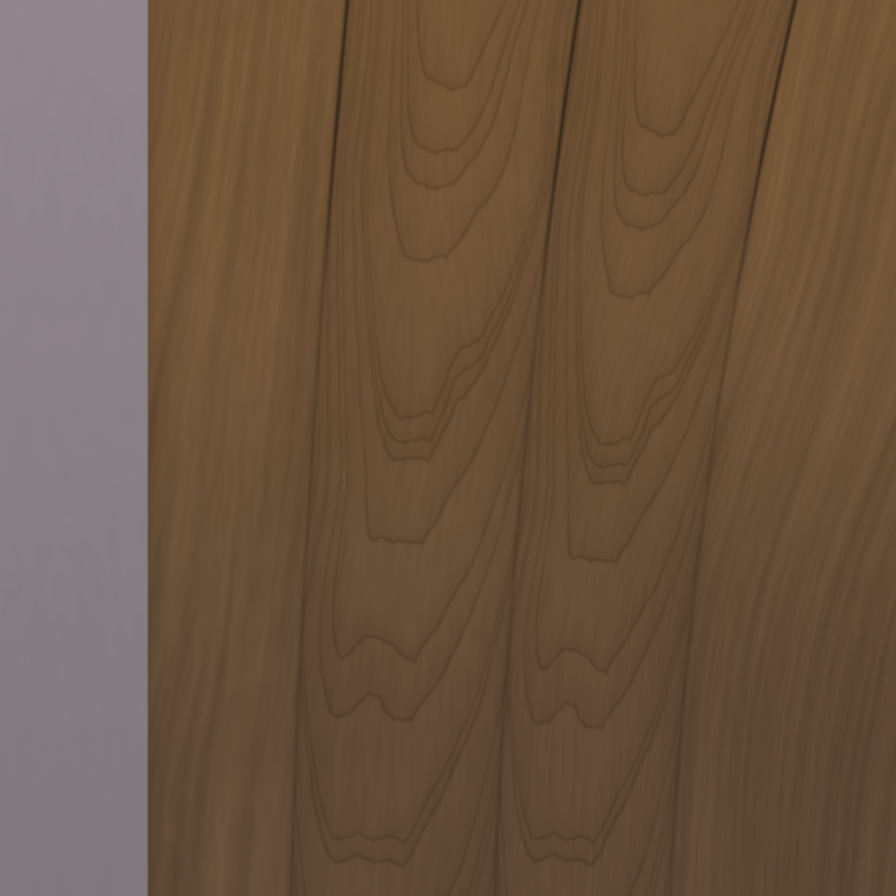
Give the GLSL for this texture, as a WebGL 1 fragment shader.

```glsl
precision highp float;
// Wood veneer beside a pale wall: two cathedral-grain leaves between straight-grained planks.
// Each leaf draws level lines of a U-shaped growth field; planks use stretched gradient noise.
// Curved seams divide the leaves, and a soft light falls off toward the bottom.

#define WALL_EDGE 0.165
#define RING_WIDTH 0.0026
#define RING_SHADE 0.016
#define RING_DEPTH 0.15
#define SEAM_WIDTH 0.0026
#define STRIPE_FREQ 62.0
#define STRIPE_DEPTH 0.11
#define FIBRE_DEPTH 0.045
#define WOOD_TOP vec3(0.455, 0.338, 0.215)
#define WOOD_LOW vec3(0.378, 0.292, 0.215)

uniform vec2 u_resolution;

vec2 hashGradient(vec2 cell) {
  float a = 6.2832 * fract(sin(dot(cell, vec2(127.1, 311.7))) * 43758.5);
  return vec2(cos(a), sin(a));
}

float gradientNoise(vec2 p) {
  vec2 i = floor(p), f = fract(p);
  vec2 s = f * f * f * (f * (f * 6.0 - 15.0) + 10.0);
  vec2 e = vec2(1.0, 0.0);
  float low = mix(dot(hashGradient(i), f),
                  dot(hashGradient(i + e.xy), f - e.xy), s.x);
  float high = mix(dot(hashGradient(i + e.yx), f - e.yx),
                   dot(hashGradient(i + 1.0), f - 1.0), s.x);
  return mix(low, high, s.y);
}

// Horizontal positions of the three seams at a depth below the top edge
vec3 seamsAt(float depth) {
  return vec3(0.388, 0.647, 0.888) - vec3(0.095, 0.15, 0.23) * depth
       + vec3(0.031, 0.055, 0.09) * depth * depth;
}

// Growth field of a leaf; its level lines are nested, lopsided U shapes
float growthField(vec2 p, float secondLeaf) {
  vec3 seams = seamsAt(p.y);
  vec2 span = mix(seams.xy, seams.yz, secondLeaf);
  float v = 2.0 * (p.x - span.x) / (span.y - span.x) - 1.0;
  float depth = p.y - secondLeaf * 0.066 * (0.94 - p.y);
  float flatPart = mix(0.2, 0.55, smoothstep(0.5, 0.75, depth));
  float leftArm = max(-v - flatPart, 0.0);
  float rightArm = max(v - 0.1, 0.0);
  float rise = 1.1 * leftArm * leftArm + 0.2 * rightArm + 0.25 * pow(rightArm, 4.0);
  rise += 0.35 * v * v * (1.0 - smoothstep(0.0, 0.22, depth));
  // Notches that kink the lower and the middle rings
  vec2 low = vec2((v + 0.29) / 0.22, (depth - 0.75) / 0.09);
  vec2 middle = vec2((v - 0.28) / 0.16, (depth - 0.4) / 0.05);
  rise += 0.036 * exp(-dot(low, low)) + 0.035 * exp(-dot(middle, middle));
  rise += 0.011 * gradientNoise(vec2(v * 4.0, depth * 11.0));
  rise += 0.004 * gradientNoise(vec2(v * 13.0, depth * 26.0));
  return max(depth + rise, 0.0);
}

// Darkness of four rings: a thin line with a fade on its upper side
float ringGroup(float field, float slope, vec4 levels, float px) {
  vec4 d = (fract(field - levels + 0.5) - 0.5) / slope;
  vec4 line = exp(-d * d / (RING_WIDTH * RING_WIDTH));
  vec4 shade = 0.45 * exp(min(d, 0.0) / RING_SHADE) * (1.0 - smoothstep(-px, px, d));
  vec4 ink = max(line, shade);
  return max(max(ink.x, ink.y), max(ink.z, ink.w));
}

float leafRings(vec2 p, float secondLeaf, float px) {
  float e = 0.001;
  float f = growthField(p, secondLeaf);
  vec2 g = vec2(growthField(p + vec2(e, 0.0), secondLeaf),
                growthField(p + vec2(0.0, e), secondLeaf)) - f;
  float slope = max(length(g) / e, 0.6);
  float ink = ringGroup(f, slope, vec4(0.10, 0.167, 0.208, 0.289), px);
  ink = max(ink, ringGroup(f, slope, vec4(0.462, 0.488, 0.508, 0.603), px));
  ink = max(ink, ringGroup(f, slope, vec4(0.738, 0.807, 0.935, 0.96), px));
  return ink * mix(1.0, 0.6, smoothstep(2.0, 7.0, slope));
}

void main() {
  vec2 uv = gl_FragCoord.xy / u_resolution;
  vec2 p = vec2(uv.x, 1.0 - uv.y);
  float px = 1.0 / min(u_resolution.x, u_resolution.y);
  vec3 seams = seamsAt(p.y);
  vec3 side = smoothstep(-px, px, p.x - seams);

  // Straight grain follows the nearest seam and bends with distance from it
  float leftFlow = p.x + 0.09 * p.y + 0.05 * smoothstep(0.1, 0.5, p.y) * (seams.x - p.x) / 0.2;
  float offset = p.x - seams.z;
  float rightFlow = offset * (1.0 + 0.3 * p.y) + 0.07 * smoothstep(0.25, 0.75, p.y);
  float flow = mix(leftFlow, rightFlow, side.y);
  flow += 0.014 * gradientNoise(vec2(flow * 5.0, p.y * 3.0));
  float stripe = gradientNoise(vec2(flow * STRIPE_FREQ, p.y * 1.5));
  stripe += 0.6 * gradientNoise(vec2(flow * STRIPE_FREQ * 2.1, p.y * 2.5 + 7.0));
  float fibre = gradientNoise(vec2(flow * 190.0, p.y * 22.0));
  float mottling = gradientNoise(p * vec2(7.0, 4.0) + 3.0);

  // Wood tone, grain and rings
  float inLeaf = side.x * (1.0 - side.z);
  float rings = leafRings(p, step(seams.y, p.x), px);
  vec3 wood = mix(WOOD_TOP, WOOD_LOW, smoothstep(0.0, 1.0, p.y));
  wood *= 1.0 + 0.05 * mottling + FIBRE_DEPTH * fibre;
  wood *= 1.0 + STRIPE_DEPTH * stripe * mix(1.0, 0.2, inLeaf);
  wood *= 1.0 - inLeaf * rings * RING_DEPTH * vec3(0.9, 1.05, 1.2);
  wood *= 1.0 - 0.07 * smoothstep(0.65, 1.0, p.x) * smoothstep(0.2, 1.0, p.y);

  // Seams: dark gaps above, faint joints below
  vec3 d = (p.x - seams) / SEAM_WIDTH;
  vec3 gap = exp(-d * d) * mix(vec3(0.42), vec3(0.1), smoothstep(0.12, 0.38, p.y));
  vec3 halo = 0.06 * exp(-abs(d) / 5.0);
  wood *= 1.0 - max(max(gap.x, gap.y), gap.z) - max(max(halo.x, halo.y), halo.z);
  wood *= 1.0 - 0.1 * exp(-max(p.x - WALL_EDGE, 0.0) / 0.01);

  // Pale wall
  vec3 wall = mix(vec3(0.565, 0.525, 0.545), vec3(0.505, 0.472, 0.492), p.y);
  wall *= 1.0 + 0.012 * gradientNoise(p * vec2(60.0, 25.0));
  vec3 color = mix(wall, wood, smoothstep(-1.5 * px, 1.5 * px, p.x - WALL_EDGE));
  gl_FragColor = vec4(color, 1.0);
}
```
